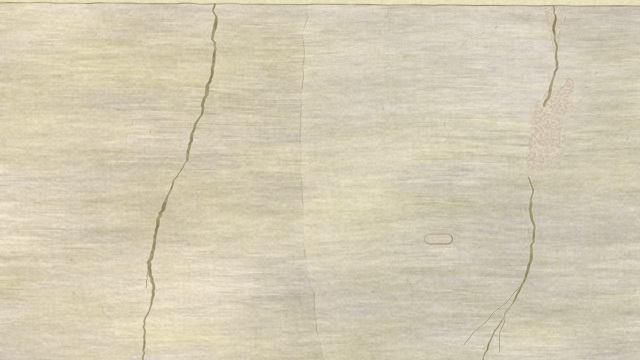
Write a Shadertoy shader that draws this texture.

```glsl
#define PLASTER_DARK vec3(0.710, 0.682, 0.595)
#define PLASTER_LIGHT vec3(0.915, 0.880, 0.790)
#define WARM_TINT vec3(0.024, 0.008, -0.014)
#define CRACK_COLOR vec3(0.55, 0.51, 0.36)
#define PATCH_COLOR vec3(0.83, 0.775, 0.70)
#define LEDGE_COLOR vec3(0.91, 0.88, 0.74)
#define STREAK_AMOUNT 0.62
#define GRAIN_AMOUNT 0.50
#define SCRATCH_AMOUNT 0.22
#define CRACK_WIDTH 0.0029
#define HAIRLINES 16

float hash(vec2 p) {
    return fract(sin(dot(p, vec2(127.1, 311.7))) * 43758.5);
}

float noise(vec2 p) {
    vec2 i = floor(p), f = fract(p);
    f = f * f * (3.0 - 2.0 * f);
    return mix(mix(hash(i), hash(i + vec2(1, 0)), f.x),
               mix(hash(i + vec2(0, 1)), hash(i + vec2(1, 1)), f.x), f.y);
}

float fbm(vec2 p) {
    float sum = 0.0, amp = 0.5;
    for (int i = 0; i < 4; i++) {
        sum += amp * noise(p);
        p = p * 2.03 + 17.3;
        amp *= 0.5;
    }
    return sum / 0.9375;
}

// Sideways wander of a crack at height y
float wobble(float y, float seed) {
    return 0.024 * (noise(vec2(y * 11.0, seed)) - 0.5)
         + 0.012 * (noise(vec2(y * 38.0, seed + 5.0)) - 0.5)
         + 0.004 * (noise(vec2(y * 110.0, seed + 9.0)) - 0.5);
}

float segmentDist(vec2 p, vec2 a, vec2 b) {
    vec2 d = b - a;
    return length(p - a - d * clamp(dot(p - a, d) / dot(d, d), 0.0, 1.0));
}

// Coverage of a shape whose signed distance is d
float fill(float d) {
    float px = 0.8 / iResolution.y;
    return 1.0 - smoothstep(-px, px, d);
}

vec3 plaster(vec2 p, float seamX) {
    vec2 q = p + vec2(0.0, 0.03 * noise(p * 2.5) - 0.012 * p.x);
    float broad = fbm(q * vec2(2.2, 5.0) + 3.0);
    float streak = 0.32 * noise(q * vec2(4.0, 38.0))
                 + 0.33 * noise(q * vec2(9.0, 100.0) + 40.0)
                 + 0.35 * noise(q * vec2(24.0, 190.0) + 80.0);
    float grain = 0.4 * noise(p * vec2(80.0, 190.0)) + 0.6 * noise(p * 270.0 + 9.0);
    float area = smoothstep(0.35, 0.7, fbm(p * 5.0 + 30.0));
    float groove = area * smoothstep(0.68, 0.86, noise(q * vec2(11.0, 150.0) + 120.0));
    float ridge = area * smoothstep(0.70, 0.88, noise(q * vec2(13.0, 160.0) + 170.0));
    float warm = 1.0 - smoothstep(0.35, 1.25, p.x);
    float stain = smoothstep(0.55, 0.82, p.x) * step(p.x, seamX);

    float tone = 0.565 + 0.78 * (broad - 0.5) + STREAK_AMOUNT * (streak - 0.5)
               + GRAIN_AMOUNT * (grain - 0.5) + SCRATCH_AMOUNT * (ridge - groove)
               + 0.13 * warm - 0.22 * stain * fbm(p * 14.0)
               - 0.12 * smoothstep(1.4, 1.75, p.x) * smoothstep(0.4, 0.8, p.y);
    vec3 col = mix(PLASTER_DARK, PLASTER_LIGHT, clamp(tone, -0.15, 1.08));
    col += WARM_TINT * (warm - 0.3);
    col.b += 0.09 * (fbm(q * vec2(4.0, 14.0) + 60.0) - 0.5)
           + 0.03 * (noise(p * vec2(60.0, 130.0) + 33.0) - 0.5);
    return col;
}

void mainImage(out vec4 fragColor, in vec2 fragCoord) {
    vec2 p = fragCoord / iResolution.y;
    float y = p.y;
    float leftX = 0.41 + 0.19 * smoothstep(0.25, 0.85, y) + wobble(y, 2.0);
    float seamX = 0.833 + 0.18 * (y - 0.62) * (y - 0.62) + 0.4 * wobble(y, 11.0);
    float rightX = 1.335 + 0.137 * smoothstep(-0.05, 0.33, y)
                 + 0.065 * smoothstep(0.55, 0.78, y) + 0.8 * wobble(y, 23.0);
    vec3 col = plaster(p, seamX);

    // Faint broken hairlines and short dark nicks
    for (int i = 0; i < HAIRLINES; i++) {
        float id = float(i);
        vec2 a = vec2(1.78 * hash(vec2(id, 1.0)), hash(vec2(id, 2.0)));
        float angle = 6.283 * hash(vec2(id, 3.0));
        vec2 dir = vec2(cos(angle), sin(angle));
        vec2 bent = p + 0.03 * (vec2(noise(p * 32.0 + id), noise(p * 32.0 - id)) - 0.5);
        float hairline = fill(segmentDist(bent, a, a + 0.09 * dir) - 0.0004);
        hairline *= smoothstep(0.25, 0.6, noise(p * 50.0 + id));
        vec2 b = a.yx * vec2(1.78, 0.56);
        float nick = fill(segmentDist(p, b, b + 0.007 * dir) - 0.0008);
        col = mix(col, CRACK_COLOR, 0.32 * hairline + 0.5 * nick);
    }

    // Bare patches along the right crack
    float ragged = 0.06 * (fbm(p * 22.0) - 0.5);
    vec2 m = p - vec2(1.514, 0.608);
    m.x -= 0.18 * m.y;
    float patchDist = length(m * vec2(1.0, 0.45)) - 0.045 - 0.16 * m.y + ragged;
    float topDist = abs(p.x - 1.542) - 0.32 * (y - 0.865) + 0.4 * ragged;
    patchDist = min(patchDist, topDist);
    vec3 bare = PATCH_COLOR + 0.14 * (noise(p * 220.0) - 0.5);
    col = mix(col, bare, 0.85 * fill(patchDist));
    float rim = smoothstep(0.3, 0.7, noise(p * 40.0));
    col = mix(col, CRACK_COLOR, 0.28 * rim * fill(abs(patchDist) - 0.0008));

    // Worn vertical seam: broken pale lip and thin shadow
    float seam = p.x - seamX;
    float lip = smoothstep(0.25, 0.75, noise(vec2(y * 42.0, 4.0)));
    float shadow = smoothstep(0.3, 0.8, noise(vec2(y * 34.0, 14.0)));
    float crumble = 0.4 + 0.6 * noise(p * 200.0);
    col = mix(col, PLASTER_LIGHT, 0.45 * lip * crumble * fill(abs(seam - 0.003) - 0.002));
    col = mix(col, CRACK_COLOR, 0.6 * shadow * crumble * fill(abs(seam) - 0.0012));

    // Open cracks; forks are placed relative to their parent crack
    float width = CRACK_WIDTH * (0.35 + 1.3 * noise(vec2(y * 28.0, 7.0)));
    float leftDist = abs(p.x - leftX) * 0.93 - width * 1.1;
    float rightDist = abs(p.x - rightX) * 0.92 - width * 0.85;
    rightDist = max(rightDist, 0.098 - abs(y - 0.606));
    vec2 r = vec2(p.x - rightX, y) + vec2(0.4 * wobble(y, 31.0), 0.0);
    vec2 l = vec2(p.x - leftX, y);
    float forks = min(segmentDist(r, vec2(0.0, 0.200), vec2(-0.068, 0.044)),
                      segmentDist(r, vec2(0.0, 0.140), vec2(0.036, 0.020)));
    forks = min(forks, segmentDist(l, vec2(0.0, 0.260), vec2(-0.022, 0.200))) - 0.0009;
    float crackDist = min(min(leftDist, rightDist), forks);
    col = mix(col, PLASTER_LIGHT, 0.25 * (1.0 - smoothstep(0.0, 0.005, crackDist)));
    float depth = 0.65 + 0.3 * noise(p * vec2(60.0, 45.0));
    col = mix(col, CRACK_COLOR * (0.85 + 0.3 * noise(p * 140.0)), depth * fill(crackDist));

    // Small rounded slot with a deeper lower edge
    vec2 slot = p - vec2(1.218, 0.336);
    float slotDist = length(vec2(max(abs(slot.x) - 0.025, 0.0), slot.y)) - 0.0135;
    float shade = 0.4 + 0.45 * smoothstep(0.01, -0.01, slot.y - 0.3 * slot.x);
    vec3 slotColor = PATCH_COLOR + 0.02 + 0.08 * (noise(p * 220.0) - 0.5);
    col = mix(col, slotColor, 0.6 * fill(slotDist));
    col = mix(col, CRACK_COLOR, shade * fill(abs(slotDist) - 0.0014));

    // Ledge along the top
    float ledge = y - 0.995 + 0.006 * p.x + 0.003 * (noise(vec2(p.x * 25.0, 1.0)) - 0.5);
    float ledgeWear = 0.4 + 0.5 * noise(vec2(p.x * 40.0, 3.0));
    col = mix(col, LEDGE_COLOR + 0.06 * (noise(p * 200.0) - 0.5), fill(-ledge));
    col = mix(col, CRACK_COLOR, ledgeWear * fill(abs(ledge + 0.002) - 0.0015));
    fragColor = vec4(clamp(col, 0.0, 1.0), 1.0);
}
```
